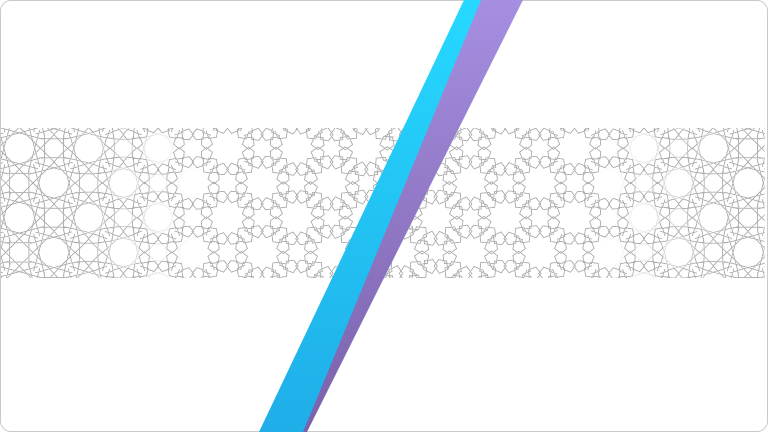
A Shadertoy shader for this background:

```glsl
// Two slanted gradient ribbons over a band of star lattice that morphs sideways.

// Lengths are in canvas heights.
const vec3 PAPER = vec3(1.0);
const vec3 LINE_COLOR = vec3(0.60);
const vec3 FRAME_COLOR = vec3(0.78);
const vec3 CYAN_LOW = vec3(0.12, 0.68, 0.91);
const vec3 CYAN_HIGH = vec3(0.15, 0.85, 1.0);
const vec3 VIOLET_LOW = vec3(0.48, 0.38, 0.67);
const vec3 VIOLET_HIGH = vec3(0.65, 0.56, 0.88);

// Ribbon edges: x at the bottom, x at the top.
const vec2 EDGE_LEFT = vec2(0.5995, 1.0740);
const vec2 EDGE_FOLD = vec2(0.7014, 1.1134);
const vec2 EDGE_RIGHT = vec2(0.7106, 1.2106);

const vec2 BAND_MIN = vec2(0.002, 0.3565);
const vec2 BAND_MAX = vec2(1.770, 0.7037);
const vec2 LATTICE_ORIGIN = vec2(0.125, 0.5764);
const float CELL = 0.1136;
const float LINE_HALF_WIDTH = 0.0009;
const float MORPH_CENTER = 0.926;
const float MORPH_REACH = 0.86;
const float FRAME_RADIUS = 0.025;
const float FRAME_HALF_WIDTH = 0.0011;

// Tile apothems and the free contact point, in lattice cells.
const float APOTHEM_12 = 0.429;
const float APOTHEM_8 = 0.278;
const vec2 SIDE_CONTACT = vec2(0.086, 0.111);
const float PI = 3.14159265;

vec2 polar(float angle) {
    return vec2(cos(angle), sin(angle));
}

float rayDistance(vec2 p, vec2 start, vec2 dir, float len) {
    p -= start;
    return length(p - dir * clamp(dot(p, dir), 0.0, len));
}

// Two rays that leave one tile edge, mirrored about its normal.
float edgeRays(vec2 p, vec2 contact, float normal, float theta, float split, float len) {
    float d = 1.0;
    for (float side = -1.0; side < 2.0; side += 2.0) {
        vec2 tangent = side * polar(normal + 0.5 * PI);
        vec2 dir = polar(normal + side * (0.5 * PI - theta));
        d = min(d, rayDistance(p, contact - split * tangent, dir, len));
    }
    return d;
}

// Interlaced star in a regular tile; x: outline, y: chords that run on inside.
vec2 starDistance(vec2 p, float sides, float apothem, float theta, float split) {
    float sector = 2.0 * PI / sides;
    float angle = abs(mod(atan(p.y, p.x) - 0.25 * PI + 0.5 * sector, sector) - 0.5 * sector);
    float radius = length(p);
    vec2 normal = vec2(sin(theta), cos(theta));
    vec2 d = vec2(1.0);
    for (int i = 0; i < 3; i++) {
        float turn = i == 0 ? angle : sector + (i == 1 ? -angle : angle);
        vec2 local = vec2(radius * sin(turn), radius * cos(turn) - apothem);
        float chord = abs(dot(local + vec2(split, 0.0), normal));
        if (i == 0) {
            float back = abs(dot(local - vec2(split, 0.0), normal * vec2(1.0, -1.0)));
            d.x = min(chord, back);
        } else {
            d.y = min(d.y, chord);
        }
    }
    return d;
}

// Tile inradius test for a polygon with an edge facing the diagonal.
bool insideTile(vec2 p, float sides, float apothem) {
    float sector = 2.0 * PI / sides;
    float angle = mod(atan(p.y, p.x) - 0.25 * PI + 0.5 * sector, sector) - 0.5 * sector;
    return length(p) * cos(angle) < apothem;
}

// Square lattice of twelve- and eight-fold stars with bow-tie tiles between.
vec2 latticeDistance(vec2 p, float theta, float split) {
    vec2 q = vec2(p.x + p.y, p.x - p.y) * sqrt(0.5);
    q = abs(q - floor(q + 0.5));
    if (q.y > q.x) q = q.yx;
    if (insideTile(q, 12.0, APOTHEM_12)) return starDistance(q, 12.0, APOTHEM_12, theta, split);
    vec2 o = 0.5 - q;
    if (insideTile(o, 8.0, APOTHEM_8)) return starDistance(o, 8.0, APOTHEM_8, theta, split);
    vec2 w = vec2(0.5 - q.x, q.y);
    float d = edgeRays(w, vec2(0.0, 0.5 - APOTHEM_8), -0.5 * PI, theta, split, 0.10);
    float inward = PI * 11.0 / 12.0;
    d = min(d, edgeRays(w, SIDE_CONTACT, inward, theta, split, 0.23));
    d = min(d, edgeRays(w * vec2(-1.0, 1.0), SIDE_CONTACT, inward, theta, split, 0.23));
    return vec2(d, 1.0);
}

float slantDistance(vec2 p, vec2 edge) {
    float run = edge.y - edge.x;
    return (p.x - edge.x - run * p.y) * inversesqrt(1.0 + run * run);
}

void mainImage(out vec4 fragColor, in vec2 fragCoord) {
    float pixel = 1.0 / iResolution.y;
    vec2 p = fragCoord * pixel;
    vec3 color = PAPER;

    // Lattice band: sharp split stars in the middle, full chords at the ends
    float morph = clamp(abs(p.x - MORPH_CENTER) / MORPH_REACH, 0.0, 1.0);
    float theta = radians(mix(56.0, 45.0, morph));
    float split = mix(0.035, 0.0, morph);
    vec2 d = latticeDistance((p - LATTICE_ORIGIN) / CELL, theta, split) * CELL;
    vec2 ink = clamp(0.5 + (LINE_HALF_WIDTH - d) / pixel, 0.0, 1.0)
             * min(1.0, 2.0 * LINE_HALF_WIDTH / pixel + 0.15);
    ink.y *= smoothstep(0.5, 0.95, morph);
    vec2 inset = min(p - BAND_MIN, BAND_MAX - p);
    float band = clamp(0.5 + min(inset.x, inset.y) / pixel, 0.0, 1.0);
    color = mix(color, LINE_COLOR, max(ink.x, ink.y) * band);

    // Rounded frame
    vec2 halfSize = 0.5 * iResolution.xy * pixel - FRAME_HALF_WIDTH;
    vec2 corner = abs(p - 0.5 * iResolution.xy * pixel) - halfSize + FRAME_RADIUS;
    float frame = length(max(corner, 0.0)) + min(max(corner.x, corner.y), 0.0) - FRAME_RADIUS;
    color = mix(color, FRAME_COLOR, clamp(0.5 + (FRAME_HALF_WIDTH - abs(frame)) / pixel, 0.0, 1.0));

    // Ribbons
    float left = clamp(0.5 + slantDistance(p, EDGE_LEFT) / pixel, 0.0, 1.0);
    float fold = clamp(0.5 + slantDistance(p, EDGE_FOLD) / pixel, 0.0, 1.0);
    float right = clamp(0.5 - slantDistance(p, EDGE_RIGHT) / pixel, 0.0, 1.0);
    vec3 ribbon = mix(mix(CYAN_LOW, CYAN_HIGH, p.y), mix(VIOLET_LOW, VIOLET_HIGH, p.y), fold);
    color = mix(color, ribbon, left * right);

    fragColor = vec4(color, 1.0);
}
```
